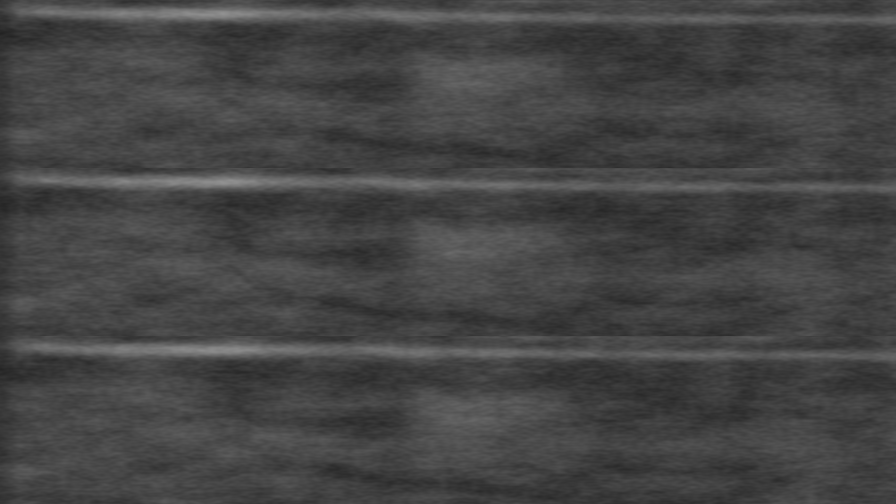
A WebGL 2 fragment shader for this texture:

```glsl
#version 300 es
precision highp float;
// Three stacked bands of dark brushed grey, each the same streaky strip with
// a soft highlight that sinks to the right below its top seam. Stretched
// gradient noise makes the clouds; only the fine grain differs by band.
uniform vec2 u_resolution;
out vec4 fragColor;

vec2 hashGradient(vec2 cell) {
    vec3 h = fract(cell.xyx * vec3(0.1031, 0.1030, 0.0973));
    h += dot(h, h.yzx + 33.33);
    float angle = 6.2832 * fract((h.x + h.y) * h.z);
    return vec2(cos(angle), sin(angle));
}

float gradientNoise(vec2 p) {
    vec2 i = floor(p), f = fract(p);
    vec2 s = f * f * f * (f * (f * 6.0 - 15.0) + 10.0);
    vec2 e = vec2(1.0, 0.0);
    float low = mix(dot(hashGradient(i), f),
                    dot(hashGradient(i + e), f - e), s.x);
    float high = mix(dot(hashGradient(i + e.yx), f - e.yx),
                     dot(hashGradient(i + 1.0), f - 1.0), s.x);
    return mix(low, high, s.y);
}

float streaks(vec2 p) {
    float sum = 0.0, gain = 1.0;
    for (int i = 0; i < 4; i++) {
        sum += gain * gradientNoise(p);
        p = p * vec2(1.9, 2.0) + vec2(17.3, 9.1);
        gain *= 0.62;
    }
    return sum;
}

// Soft elliptical patch, 1 at its centre
float patchAt(vec2 p, vec2 centre, vec2 radius) {
    vec2 d = (p - centre) / radius;
    return exp(-dot(d, d));
}

void main() {
    // Band units: x runs from the left, v down from each seam
    vec2 p = gl_FragCoord.xy / u_resolution.y * 3.0;
    float down = 3.0 - p.y;
    float row = floor(down);
    float x = p.x, v = fract(down);
    float pixel = 3.0 / u_resolution.y;
    vec2 q = vec2(x, v);

    // Clouds shared by all bands
    vec2 bent = q + vec2(0.0, 0.05 * gradientNoise(q * vec2(1.3, 2.0) + 40.0));
    float tone = 0.262 + 0.085 * streaks(bent * vec2(1.7, 5.5) + 3.0);

    // Broad lights and shadows
    tone += 0.065 * patchAt(q, vec2(2.95, 0.50), vec2(0.62, 0.27));
    tone += 0.035 * patchAt(q, vec2(0.9, 0.60), vec2(1.1, 0.35));
    tone += 0.025 * patchAt(q, vec2(4.55, 0.62), vec2(0.7, 0.25));
    tone -= 0.050 * patchAt(q, vec2(3.75, 0.55), vec2(0.45, 0.6));
    tone -= 0.055 * patchAt(q, vec2(2.20, 0.52), vec2(0.30, 0.10));
    tone -= 0.070 * patchAt(q, vec2(2.02, 0.79), vec2(0.13, 0.04));
    tone -= 0.050 * patchAt(q, vec2(4.37, 0.42), vec2(0.16, 0.09));
    tone -= 0.060 * patchAt(q, vec2(2.6, 0.82 + 0.08 * (x - 1.9)), vec2(0.8, 0.06));

    // Highlight, with a darker trough beneath
    float centre = 0.068 + 0.011 * x + 0.006 * sin(x * 2.2);
    float width = mix(0.043, 0.031, smoothstep(1.5, 4.5, x));
    float ridge = exp(-pow((v - centre) / width, 2.0));
    float strength = mix(0.225, 0.135, smoothstep(1.0, 4.2, x));
    strength *= smoothstep(-0.05, 0.3, x);
    strength *= 1.0 + 0.35 * gradientNoise(vec2(x * 2.3, 7.5));
    tone -= 0.050 * exp(-pow((v - centre - 0.14) / 0.085, 2.0));
    tone += strength * ridge;

    // Seam: dark on the left, a thin pale lip on the right
    float rightSide = smoothstep(2.5, 2.9, x);
    float lip = exp(-v * 35.0) * smoothstep(0.0, pixel, v);
    tone += lip * mix(-0.025, 0.075 - 0.012 * (x - 2.7), rightSide);
    tone -= 0.025 * rightSide * smoothstep(0.88, 1.0, v);

    // Fine horizontal grain, different in every band
    vec2 grain = q + vec2(row * 13.7, row * 5.3);
    tone += 0.040 * gradientNoise(grain * vec2(20.0, 62.0));
    tone += 0.030 * gradientNoise(grain * vec2(9.0, 33.0) + 61.0);
    tone += 0.014 * gradientNoise(grain * vec2(2.0, 6.0) + 23.0);

    // Shaded left border
    tone *= mix(0.78, 1.0, smoothstep(0.0, 0.13, x));

    fragColor = vec4(vec3(clamp(tone, 0.13, 0.58)), 1.0);
}
```
